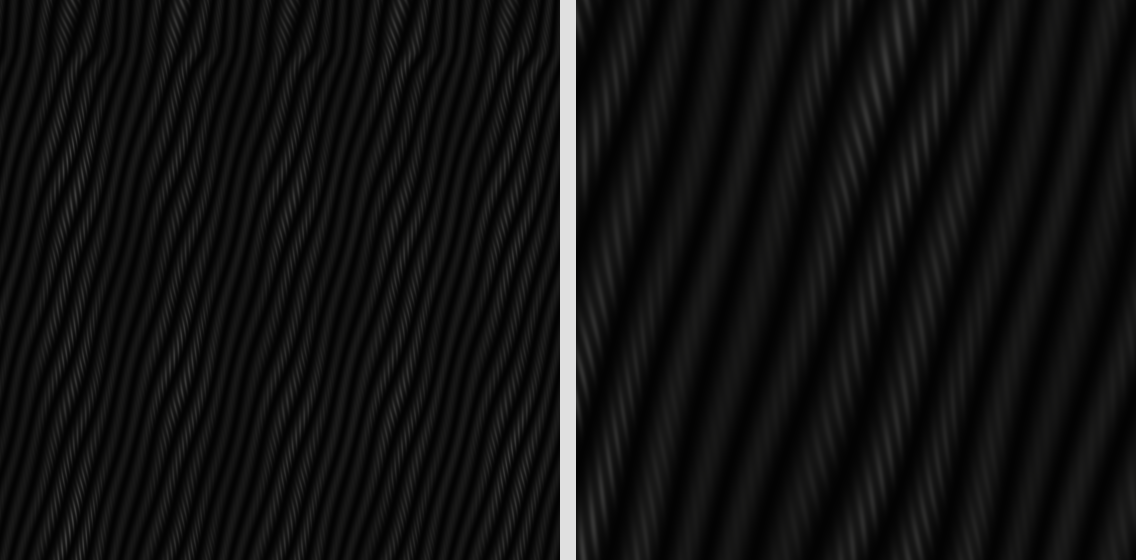
Left, the full canvas; right, a detail of the centre.
This texture is drawn by a WebGL 2 fragment shader. Its source:

```glsl
#version 300 es
precision highp float;
// Slanted black twisted cords packed side by side, repeating in columns.
// A gently warped phase numbers the cords; a rounded profile shades each one,
// and fine diagonal strands glint where the column sheen is strongest.

#define COLUMNS 5.1        // repeats across the canvas
#define CORDS 6.0          // cords in one repeat
#define LEAN 9.0           // cords crossed going straight up the canvas
#define WAVES 2.85         // repeats of the bends going up
#define SEAM_PINCH 0.13    // how much cords narrow at each seam
#define KINK 0.3           // size of the bend near the top
#define STRANDS 62.0       // strand marks going up the canvas
#define TWIST 4.6          // strand marks across one cord
#define GLINT 0.15         // brightness of strand highlights

uniform vec2 u_resolution;
out vec4 outColor;

const float TAU = 6.2831853;
const vec3 GAP_COLOR = vec3(0.012);
const vec3 CORD_COLOR = vec3(0.117, 0.117, 0.115);

float hash(float n) {
    return fract(sin(n * 127.1 + 11.7) * 4375.85);
}

// Cord number plus position across the cord, with all bends applied
float cordPhase(float column, float y) {
    float phase = CORDS * column - LEAN * y;
    phase += SEAM_PINCH * sin(TAU * column);
    phase += 0.06 * sin(TAU * (column + WAVES * y) + 0.8);
    phase += 0.035 * sin(TAU * (2.0 * column - 2.0 * WAVES * y));
    // Short sideways bend, then steeper cords above it
    float kinkZone = pow(0.5 + 0.5 * cos(TAU * (column - 0.78)), 2.0);
    phase -= KINK * kinkZone * smoothstep(0.86, 0.92, y);
    phase += 4.0 * max(y - 0.905, 0.0);
    return phase;
}

// Slow variation of light along the cords
float wear(vec2 p) {
    return 0.5 + 0.25 * sin(TAU * (WAVES * p.y + 0.6 * p.x) + 0.7)
               + 0.25 * sin(17.0 * p.x - 11.0 * p.y);
}

void main() {
    vec2 p = gl_FragCoord.xy / u_resolution;
    float column = p.x * COLUMNS - 0.1;
    float phase = cordPhase(column, p.y);
    float across = fract(phase);
    float cordTone = hash(floor(phase));

    // Rounded body with deep gaps, lit slightly off centre
    float body = pow(max(sin(0.5 * TAU * across), 0.0), 1.9);
    body *= 0.9 + 0.2 * across;

    // Sheen peaks once per column and fades to the right
    float sheen = pow(0.5 + 0.5 * cos(TAU * (column - 0.56)), 1.4);
    sheen *= mix(1.2, 0.85, smoothstep(0.0, 0.5, p.x));
    float worn = wear(p);

    // Twisted strands, faded when too fine to resolve
    float strandPhase = STRANDS * p.y + TWIST * phase
                      + 0.25 * sin(31.0 * p.y + 3.0 * column);
    float resolved = 1.0 - smoothstep(0.35, 0.7, fwidth(strandPhase));
    float strand = 0.5 + 0.5 * sin(TAU * strandPhase) * resolved;
    float ridge = smoothstep(0.2, 0.75, across) * body;

    float light = body * (0.72 + 0.3 * sheen + 0.16 * cordTone);
    light *= 0.93 + 0.14 * worn;
    light *= 1.0 - 0.3 * (1.0 - strand) * (0.35 + sheen);

    vec3 color = mix(GAP_COLOR, CORD_COLOR, light);
    color += GLINT * ridge * strand * strand * sheen * (0.4 + 0.6 * worn);
    outColor = vec4(color, 1.0);
}
```
